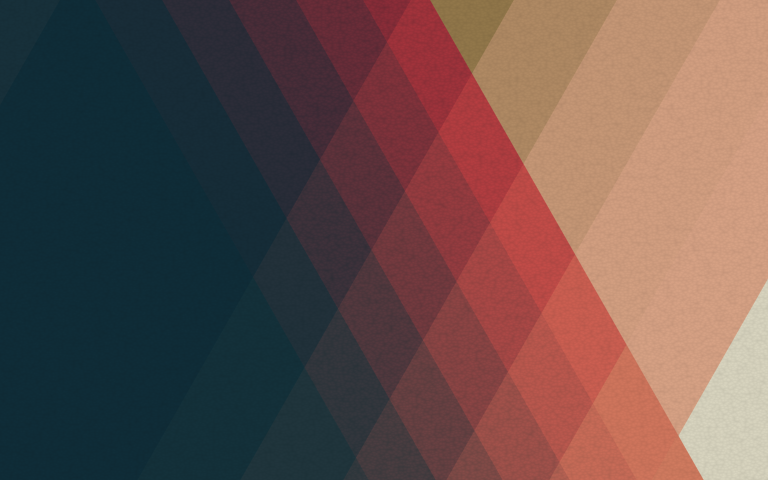
A Shadertoy shader for this background:

```glsl
// Overlapping diagonal bands on grainy paper: navy to coral diamonds on the
// left, tan stripes and a cream corner on the right. Two slanted coordinates
// are quantised into band numbers, and the colours are ramps over those.

const float SLANT = 0.57;

vec2 hash2(vec2 p) {
    vec3 q = fract(p.xyx * vec3(0.1031, 0.1030, 0.0973));
    q += dot(q, q.yzx + 33.33);
    return fract((q.xx + q.yz) * q.zy);
}

// Distance to the nearest scattered point
float cellular(vec2 p) {
    vec2 cell = floor(p);
    float nearest = 2.0;
    for (int y = -1; y <= 1; y++)
    for (int x = -1; x <= 1; x++) {
        vec2 neighbour = cell + vec2(x, y);
        nearest = min(nearest, length(neighbour + hash2(neighbour) - p));
    }
    return nearest;
}

float edge(float d) {
    float w = 0.8 / iResolution.y;
    return smoothstep(-w, w, d);
}

// Band number with a softened step between neighbours
float band(float x, float origin, float spacing) {
    float q = (x - origin) / spacing + 0.5;
    return floor(q) - 1.0 + edge((fract(q) - 0.5) * spacing);
}

void mainImage(out vec4 fragColor, in vec2 fragCoord) {
    vec2 p = fragCoord / iResolution.y;
    float falling = p.x - SLANT * (1.0 - p.y);
    float rising = p.x + SLANT * (1.0 - p.y);
    float i = clamp(band(falling, 0.198, 0.1396) + 1.0, 0.0, 5.0);
    float j = clamp(band(rising, 0.856, 0.2146) + 1.0, 0.0, 6.0);

    // Paper grain, slightly stretched along the fibres
    float grain = cellular(p * vec2(130.0, 190.0)) - 0.5;
    float mottle = cellular(p * vec2(38.0, 65.0) + 7.0) - 0.5;

    // Navy to coral diamonds
    float k = min(j, 5.2);
    float warmth = i + 0.8 * k + 0.5 * (p.y - 0.6) * step(0.5, i);
    warmth -= (0.35 * grain + 0.2 * mottle) * smoothstep(1.0, 3.0, warmth);
    vec3 color = vec3(15.0 + 185.0 * smoothstep(0.0, 9.0, warmth),
                      43.0 + 4.0 * k + 0.4 * i * k * k,
                      54.0 + 2.0 * k + 0.2 * i * k * k) / 255.0;

    // Faint lighter corner at the upper left
    color += vec3(0.03, 0.015, 0.01) * edge(0.125 - rising);

    // Tan stripes, then the cream corner
    float fade = 1.0 - clamp((j - 1.0) / 4.0, 0.0, 1.0);
    vec3 tan_ = mix(vec3(0.81, 0.61, 0.50), vec3(0.55, 0.45, 0.28), fade * fade);
    tan_ = mix(tan_, vec3(0.815, 0.80, 0.72), edge(rising - 1.931));
    color = mix(color, tan_, edge(falling - 0.896));

    color *= 1.0 - 0.07 * grain - 0.03 * mottle;
    fragColor = vec4(color, 1.0);
}
```
